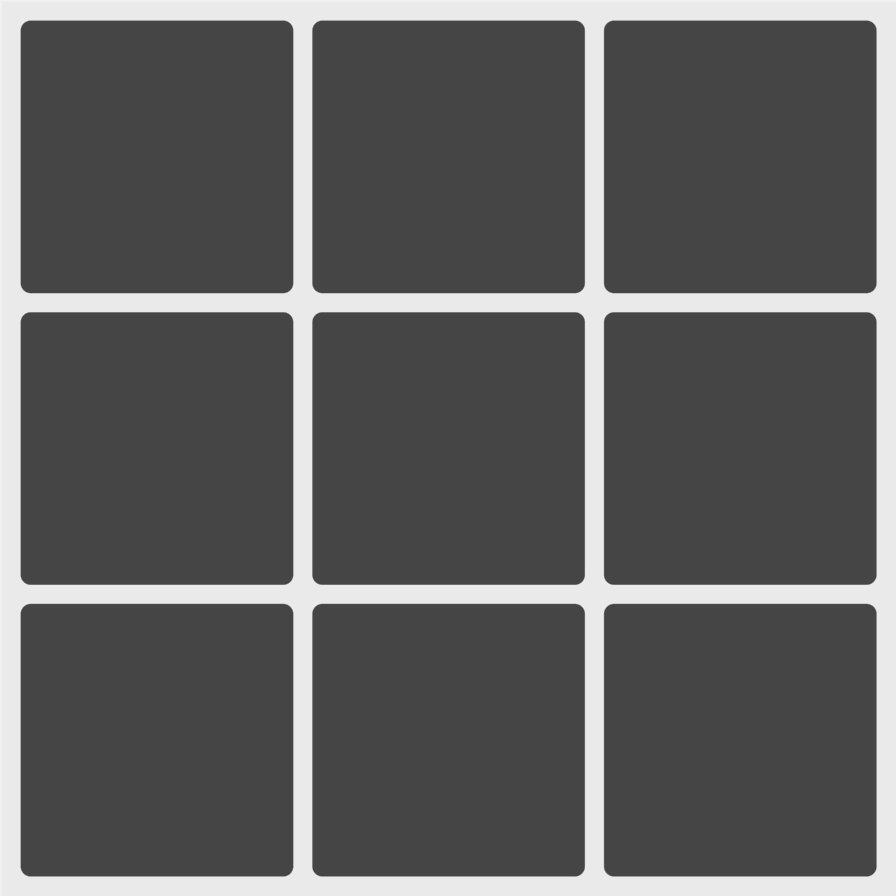
This pattern is drawn by a Shadertoy shader. Its source:

```glsl
// Three by three grid of dark rounded square tiles on a pale grey panel.

// Signed distance to a square with rounded corners
float roundedSquare(vec2 p, float halfSize, float radius) {
    vec2 q = abs(p) - halfSize + radius;
    return length(max(q, 0.0)) + min(max(q.x, q.y), 0.0) - radius;
}

void mainImage(out vec4 fragColor, in vec2 fragCoord) {
    vec2 uv = fragCoord / iResolution.xy;
    float pixel = 1.0 / min(iResolution.x, iResolution.y);

    // Panel with a faint light rim on the left and top
    float rimDistance = min(uv.x, 1.0 - uv.y) - 0.0018;
    float rim = clamp(0.5 - rimDistance / pixel, 0.0, 1.0);
    vec3 color = mix(vec3(0.918), vec3(0.945), rim);

    // Tiles: fold the canvas into three cells each way
    float pitch = 0.3255;
    vec2 p = uv - vec2(0.5007, 0.4994);
    p -= pitch * clamp(round(p / pitch), -1.0, 1.0);
    float tileDistance = roundedSquare(p, 0.1521, 0.0112);
    float tile = clamp(0.5 - tileDistance / (1.3 * pixel), 0.0, 1.0);
    color = mix(color, vec3(0.271), tile);

    fragColor = vec4(color, 1.0);
}
```
